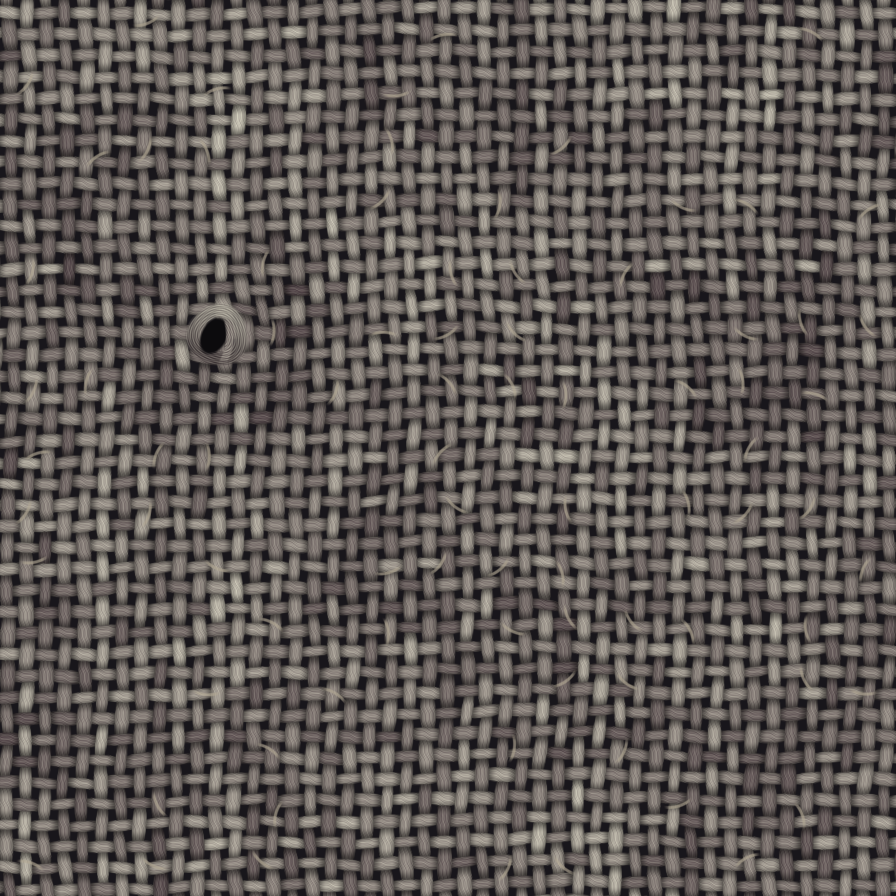
This texture is drawn by a WebGL 2 fragment shader. Its source:

```glsl
#version 300 es
precision highp float;
// Coarse plain-weave cloth in mottled grey yarn, with one small frayed hole.

uniform vec2 u_resolution;
out vec4 outColor;

const vec2 THREADS = vec2(47.0, 42.0);    // warp threads across, weft threads up
const float WARP_HALF = 0.335;            // half widths, in thread spacings
const float WEFT_HALF = 0.275;
const float EDGE_SOFTNESS = 0.055;
const vec2 HOLE_CENTER = vec2(0.243, 0.626);
const float HOLE_RADIUS = 0.024;
const float WISP_GRID = 15.0;
const float WISP_CHANCE = 0.3;
const vec3 GAP_COLOR = vec3(0.095, 0.085, 0.105);
const vec3 DUSKY_YARN = vec3(0.35, 0.305, 0.31);
const vec3 PALE_YARN = vec3(0.75, 0.735, 0.675);
const vec3 WISP_COLOR = vec3(0.70, 0.66, 0.58);

float hash(vec2 p) {
  vec3 q = fract(p.xyx * vec3(0.1031, 0.1030, 0.0973));
  q += dot(q, q.yzx + 33.33);
  return fract((q.x + q.y) * q.z);
}

// Broad light and dark patches from layered sines, about -1 to 1.
float patches(vec2 p) {
  float s = sin(p.x * 9.0 + 2.0 * sin(p.y * 6.0 + 1.0));
  s += sin(p.y * 13.0 - p.x * 5.0 + 1.7 * sin(p.x * 17.0));
  s += 0.7 * sin(p.x * 31.0 + 2.3 * sin(p.y * 11.0));
  return s / 2.7;
}

// Fine twisted fibres running along a yarn, about -1 to 1.
float fibres(float across, float along, float seed) {
  float twist = across + along * (0.12 + 0.2 * seed) + 0.03 * sin(along * 9.0 + seed * 40.0);
  float s = sin(twist * 31.0 + seed * 60.0);
  s += 0.8 * sin(twist * 57.0 + seed * 91.0 + 1.5 * sin(along * 5.0));
  s += 0.6 * sin(twist * 87.0 - along * 4.0 + seed * 23.0);
  return s / 2.4;
}

// One visible float of yarn: colour in rgb, coverage in a.
vec4 yarn(float across, float along, vec2 id, float halfWidth, float thread, float soft) {
  float seed = hash(id);
  float lean = hash(id + 17.3) - 0.5;
  float bulge = 0.84 + 0.32 * hash(id + 41.7);
  float width = halfWidth * bulge * (1.06 - 0.32 * along * along);
  across += 0.10 * (hash(id + 73.1) - 0.5) + 0.22 * lean * along;
  float fibre = fibres(across, along, seed);
  float edge = width + 0.014 * fibre - abs(across);
  float side = across / width;

  float tone = 0.43 + 0.42 * (seed - 0.5) + 0.30 * (thread - 0.5);
  tone += 0.17 * patches(id / THREADS) + 0.17 * fibre;
  float shade = 1.08 - 0.42 * side * side;
  shade *= 1.0 - 0.48 * smoothstep(0.22, 0.78, abs(along));
  vec3 color = mix(DUSKY_YARN, PALE_YARN, clamp(tone, -0.15, 1.1)) * shade;
  return vec4(color, smoothstep(-soft, soft, edge));
}

vec3 weave(vec2 uv, float pixel) {
  vec2 bend = vec2(sin(uv.y * 7.0 + 2.0 * uv.x) + 0.5 * sin(uv.y * 19.0),
                   sin(uv.x * 6.0 + 1.0) + 0.5 * sin(uv.x * 17.0 + uv.y * 4.0));
  vec2 p = (uv + 0.0035 * bend) * THREADS;
  vec2 cell = floor(p);
  vec2 local = p - cell - 0.5;
  vec2 back = sign(local);
  bool warpOver = mod(cell.x + cell.y, 2.0) < 0.5;
  float soft = max(EDGE_SOFTNESS, pixel * THREADS.x * 0.7);

  // The lower yarn belongs to the float of the neighbouring crossing.
  vec2 warpId = warpOver ? cell : cell + vec2(0.0, back.y);
  vec2 weftId = warpOver ? cell + vec2(back.x, 0.0) : cell;
  float warpAlong = local.y - (warpId.y - cell.y);
  float weftAlong = local.x - (weftId.x - cell.x);
  vec4 warp = yarn(local.x, warpAlong, warpId, WARP_HALF, hash(vec2(cell.x, 131.0)), soft);
  vec4 weft = yarn(local.y, weftAlong, weftId + 200.0, WEFT_HALF, hash(vec2(307.0, cell.y)), soft);

  vec4 upper = warpOver ? warp : weft;
  vec4 lower = warpOver ? weft : warp;
  return mix(mix(GAP_COLOR, lower.rgb, lower.a), upper.rgb, upper.a);
}

// Sparse short stray fibres, one at most in each grid cell.
float wisps(vec2 uv, float pixel) {
  vec2 p = uv * WISP_GRID;
  vec2 cell = floor(p);
  float angle = 6.2832 * hash(cell + 5.0);
  vec2 q = p - cell - 0.35 - 0.3 * vec2(hash(cell + 9.0), hash(cell + 13.0));
  q = mat2(cos(angle), sin(angle), -sin(angle), cos(angle)) * q;
  float dist = abs(q.y - 0.9 * q.x * q.x) / WISP_GRID;
  float body = 1.0 - smoothstep(0.0006, 0.0016 + pixel, dist);
  return body * (1.0 - smoothstep(0.12, 0.26, abs(q.x))) * step(hash(cell), WISP_CHANCE);
}

// Dark opening, frayed rim and a loose strand at its right side.
vec3 frayedHole(vec3 cloth, vec2 d, float pixel) {
  float angle = atan(d.y, d.x);
  float r = length(d) + 0.0015 * sin(angle * 3.0 + 1.0);
  float strands = sin(r * 2300.0 + 2.0 * sin(angle * 2.0)) * sin(angle * 5.0 + r * 500.0);
  float rim = 1.0 - smoothstep(0.005, 0.010, abs(r - HOLE_RADIUS * 1.1));
  float lit = 0.42 + 0.3 * sin(angle + 0.3) + 0.22 * strands;
  vec3 color = mix(cloth, mix(DUSKY_YARN * 0.75, PALE_YARN, lit), 0.88 * rim);
  vec2 opening = (d + vec2(0.004, 0.001) - vec2(0.25 * d.y, 0.0)) / vec2(0.75, 1.0);
  float hollow = 1.0 - smoothstep(-0.002, 0.002 + pixel, length(opening) - HOLE_RADIUS * 0.8);
  color = mix(color, GAP_COLOR * 0.5, hollow);
  float strandDist = abs(d.x - 0.014 + 9.0 * d.y * d.y);
  float strand = (1.0 - smoothstep(0.003, 0.006, strandDist)) * (1.0 - smoothstep(0.018, 0.027, abs(d.y + 0.006)));
  return mix(color, mix(DUSKY_YARN, PALE_YARN, 0.45 + 0.3 * strands), 0.9 * strand);
}

void main() {
  vec2 uv = gl_FragCoord.xy / u_resolution;
  float pixel = 1.0 / min(u_resolution.x, u_resolution.y);
  vec2 d = uv - HOLE_CENTER;
  vec2 pulled = uv - d * 0.3 * exp(-dot(d, d) / 0.0016);
  vec3 color = weave(pulled, pixel);
  color = mix(color, WISP_COLOR, 0.65 * wisps(uv, pixel));
  outColor = vec4(frayedHole(color, d, pixel), 1.0);
}
```
